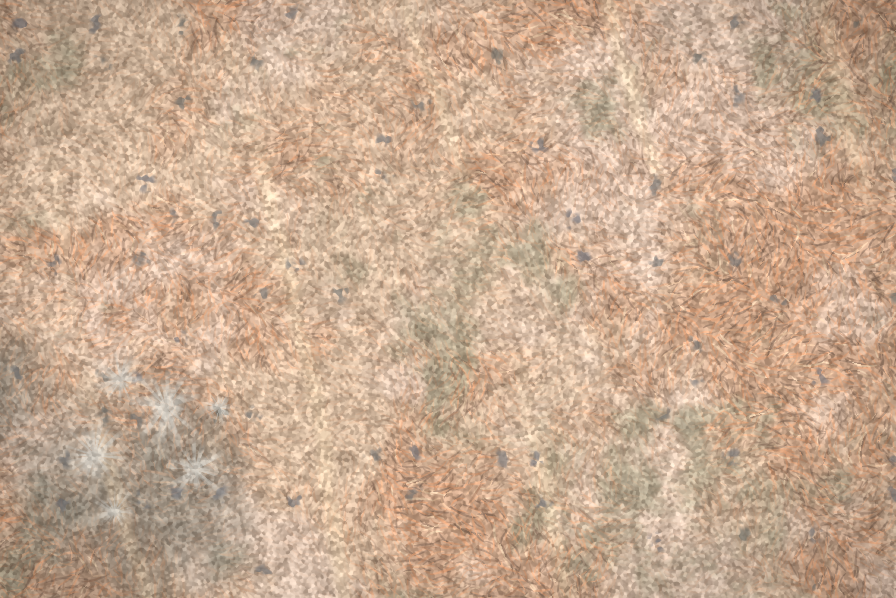
Give the GLSL for this texture, as a WebGL 2 fragment shader.

```glsl
#version 300 es
precision highp float;

uniform vec2 u_resolution;
out vec4 fragColor;

// Palette
const vec3 SAND  = vec3(0.83, 0.725, 0.625);
const vec3 RUST  = vec3(0.76, 0.595, 0.485);
const vec3 PALE  = vec3(0.88, 0.785, 0.715);
const vec3 OLIVE = vec3(0.64, 0.605, 0.50);
const vec3 ASH   = vec3(0.55, 0.525, 0.48);
const vec3 STRAW = vec3(0.91, 0.81, 0.68);
const vec3 BLADE = vec3(0.87, 0.62, 0.46);
const vec3 SHADE = vec3(0.56, 0.45, 0.38);
const vec3 PLANT = vec3(0.42, 0.43, 0.41);
const vec3 TUFT  = vec3(0.82, 0.81, 0.78);

// Broad regions: centre and radius, in canvas heights
const vec3 ASH_AREA    = vec3(0.24, 0.20, 0.30);
const vec3 ASH_EDGE    = vec3(-0.04, 0.36, 0.20);
const vec3 OLIVE_AREA  = vec3(0.88, 0.32, 0.28);
const vec3 OLIVE_EDGE  = vec3(1.50, 0.88, 0.34);
const vec3 PALE_UPPER  = vec3(1.12, 0.82, 0.34);
const vec3 PALE_LOWER  = vec3(1.10, 0.10, 0.28);
const vec3 RUST_LEFT   = vec3(0.46, 0.78, 0.42);
const vec3 RUST_RIGHT  = vec3(1.33, 0.56, 0.34);

const float GRAIN_FREQ = 190.0;
const float GRAIN_GAIN = 0.36;
const float CLUMP_FREQ = 62.0;
const float CLUMP_GAIN = 0.20;
const float TRACK_GAP = 0.345;
const float TRACK_LEAN = 0.26;
const float PLANT_FREQ = 15.0;
const int TUFT_COUNT = 6;

vec2 hash2(vec2 p) {
    vec3 q = fract(p.xyx * vec3(0.1031, 0.1030, 0.0973));
    q += dot(q, q.yzx + 33.33);
    return fract((q.xx + q.yz) * q.zy);
}

// Soft cellular noise: cell tones blended by distance, centred on zero
float cells(vec2 p) {
    vec2 id = floor(p);
    vec2 sum = vec2(0.0);
    for (int j = -1; j <= 1; j++)
    for (int i = -1; i <= 1; i++) {
        vec2 c = id + vec2(i, j);
        vec2 d = c + hash2(c) - p;
        float w = exp(-6.0 * dot(d, d));
        sum += w * vec2(hash2(c + 71.7).x - 0.5, 1.0);
    }
    return sum.x / sum.y;
}

float layers(vec2 p) {
    float sum = 0.0, amp = 1.0;
    for (int i = 0; i < 5; i++) {
        sum += amp * cells(p);
        p = mat2(1.6, 1.2, -1.2, 1.6) * p + 13.7;
        amp *= 0.62;
    }
    return sum;
}

float area(vec2 p, vec3 a) {
    return 1.0 - smoothstep(0.25, 1.0, length(p - a.xy) / a.z);
}

// Curved, tapered blades; returns coverage and tone
vec2 blades(vec2 p, float freq, float width, float seed) {
    vec2 q = p * freq, id = floor(q), result = vec2(0.0);
    float aa = freq / u_resolution.y, w = width * freq;
    for (int j = -1; j <= 1; j++)
    for (int i = -1; i <= 1; i++) {
        vec2 c = id + vec2(i, j);
        vec2 h = hash2(c + seed), k = hash2(c + seed + 37.3);
        vec2 at = c / freq;
        float angle = 2.5 + 0.9 * sin(at.x * 17.0 + 2.0 * sin(at.y * 13.0))
                    + 0.6 * sin(at.y * 29.0 + at.x * 11.0) + 1.5 * (k.x - 0.5);
        vec2 dir = vec2(cos(angle), sin(angle)), d = q - c - h;
        float along = dot(d, dir) / mix(0.5, 0.92, k.y);
        float across = dot(d, vec2(-dir.y, dir.x)) + (h.x - 0.5) * 0.4 * along * along;
        float taper = w * sqrt(max(1.0 - along * along, 0.0));
        float cover = clamp((taper - abs(across)) / aa + 0.5, 0.0, 1.0);
        cover *= min(1.0, 2.0 * taper / aa);
        if (cover > result.x) result = vec2(cover, h.y);
    }
    return result;
}

void main() {
    vec2 p = gl_FragCoord.xy / u_resolution.y;
    float warm = layers(p * 4.5), light = layers(p * 5.5 + 40.0), damp = layers(p * 6.5 + 90.0);

    // Ground patches
    float rust = smoothstep(-0.35, 0.55, warm + 0.3 * area(p, RUST_LEFT) + 0.4 * area(p, RUST_RIGHT));
    float pale = smoothstep(-0.1, 0.65, light + 0.45 * max(area(p, PALE_UPPER), area(p, PALE_LOWER)));
    float olive = smoothstep(0.15, 0.8, damp + 0.5 * max(area(p, OLIVE_AREA), area(p, OLIVE_EDGE)));
    float ash = smoothstep(0.1, 0.95, 0.75 * max(area(p, ASH_AREA), area(p, ASH_EDGE)) + 0.5 * damp);
    vec3 col = mix(SAND, RUST, 0.75 * rust);
    col = mix(col, PALE, 0.75 * pale);
    col = mix(col, OLIVE, 0.7 * olive);
    col = mix(col, ASH, 0.8 * ash);

    // Worn tracks
    float lane = p.x - TRACK_LEAN * (1.0 - p.y) + 0.02 * sin(p.y * 5.0 + p.x * 3.0) + 0.012 * light;
    float offset = abs(fract(lane / TRACK_GAP + 0.5) - 0.5) * TRACK_GAP;
    float worn = (1.0 - smoothstep(0.002, 0.022, offset)) * smoothstep(-0.2, 0.3, cells(p * 3.0 + 5.0));
    col = mix(col, STRAW, 0.5 * worn);

    // Dry grass, thickest on the warm patches
    float thick = mix(0.2, 0.85, rust) * (1.0 - 0.6 * pale) * (1.0 - 0.6 * ash) * (1.0 - 0.5 * worn);
    for (int i = 0; i < 3; i++) {
        float n = float(i);
        vec2 b = blades(p, 66.0 - 15.0 * n, 0.0014 + 0.0003 * n, 19.0 * n);
        vec3 tint = mix(SHADE, mix(BLADE, STRAW, smoothstep(0.75, 1.0, b.y)), smoothstep(0.2, 0.45, b.y));
        col = mix(col, tint, 0.75 * b.x * thick);
    }

    // Fine grain and small clumps
    float grain = GRAIN_GAIN * cells(p * GRAIN_FREQ) + CLUMP_GAIN * cells(p * CLUMP_FREQ);
    col *= 1.0 + grain * vec3(0.92, 1.0, 1.08);

    // Sparse dark plants
    vec2 cell = floor(p * PLANT_FREQ), pick = hash2(cell + 8.0);
    vec2 toPlant = fract(p * PLANT_FREQ) - mix(vec2(0.35), vec2(0.65), hash2(cell));
    float leaf = length(toPlant) + 0.35 * cells(p * 110.0);
    float plant = (1.0 - smoothstep(0.02, 0.2, leaf)) * step(0.8, pick.x);
    col = mix(col, PLANT + vec3(0.0, 0.0, 0.06 * pick.y), 0.6 * plant);

    // Pale tufts with ragged rays
    for (int i = 0; i < TUFT_COUNT; i++) {
        float n = float(i), turn = 1.0 + 2.4 * n;
        vec2 d = p - ASH_AREA.xy - vec2(0.0, 0.06) - (0.07 + 0.014 * n) * vec2(cos(turn), sin(turn));
        float r = length(d);
        float ray = cells(d / max(r, 0.0001) * 7.0 + 9.0 * n) + 0.5 * cells(p * 95.0);
        float body = 1.0 - smoothstep(0.1, 1.0, r / ((0.058 - 0.006 * n) * (1.0 + 1.1 * ray)));
        col = mix(col, TUFT * (1.0 + 0.6 * grain), 0.75 * body);
    }

    // Darkened corners
    vec2 lens = gl_FragCoord.xy / u_resolution - 0.5;
    col *= 1.02 - 0.2 * smoothstep(0.38, 0.74, length(lens));
    fragColor = vec4(clamp(col, 0.0, 1.0), 1.0);
}
```
